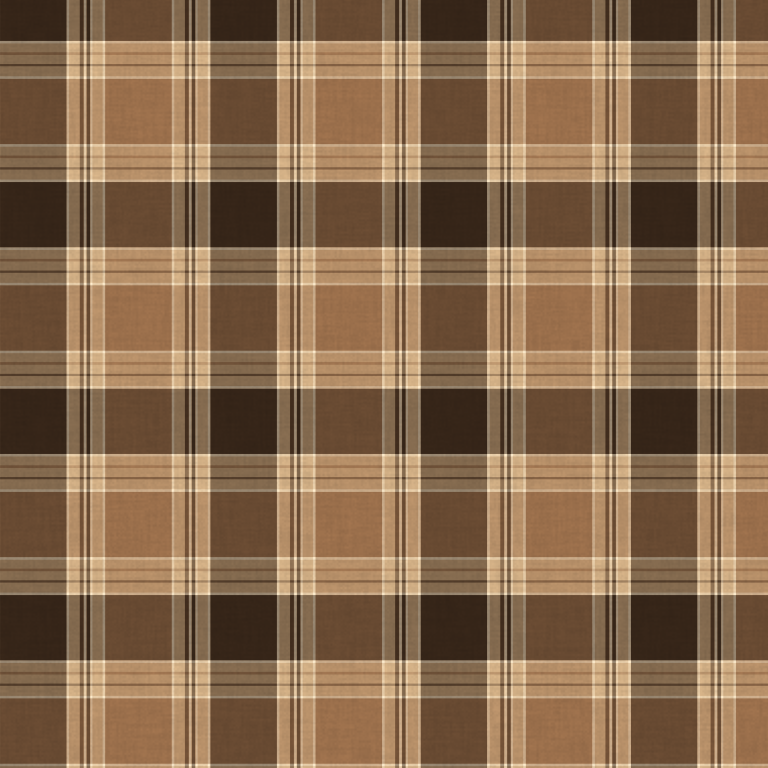
A three.js fragment shader for this pattern:

```glsl
// Brown and cream tartan cloth: dark and tan grounds alternate both ways,
// parted by cream-edged stripe groups. Each direction yields a yarn colour;
// the crossing yarns are averaged, then given a faint woven grain.
varying vec2 vUv;

const vec3 DARK = vec3(0.21, 0.145, 0.095);
const vec3 TAN = vec3(0.605, 0.435, 0.295);
const vec3 LIGHT = vec3(0.82, 0.685, 0.52);
const vec3 CREAM = vec3(0.97, 0.90, 0.78);
const vec3 UMBER = vec3(0.30, 0.205, 0.135);

const vec2 PERIOD = vec2(0.2738, 0.2689); // one full sett, across and down
const float ROW_SHIFT = 0.0319;           // part of the first row above the top
const float GROUP = 0.366;                // stripe group's share of a half sett
const float SOFT = 0.016;                 // edge softness in group widths

float hash(vec2 p) {
  return fract(sin(dot(p, vec2(127.1, 311.7))) * 43758.5453);
}

float noise(vec2 p) {
  vec2 i = floor(p);
  vec2 f = fract(p);
  f = f * f * (3.0 - 2.0 * f);
  return mix(mix(hash(i), hash(i + vec2(1.0, 0.0)), f.x),
             mix(hash(i + vec2(0.0, 1.0)), hash(i + 1.0), f.x), f.y);
}

float band(float u, float from, float to) {
  return smoothstep(from - SOFT, from + SOFT, u)
       * (1.0 - smoothstep(to - SOFT, to + SOFT, u));
}

vec3 ground(float index) {
  return mix(DARK, TAN, mod(index, 2.0));
}

// Index of the nearest stripe group, and the place within it from 0 to 1
vec2 groupAt(float setts) {
  float q = setts * 2.0 - 1.0 + GROUP * 0.5;
  float index = floor(q + 0.5);
  return vec2(index, (q - index) / GROUP + 0.5);
}

// Ground, light stripe and its two cream borders
vec3 baseYarn(vec2 g) {
  vec3 c = ground(g.x + step(0.5, g.y));
  c = mix(c, LIGHT, band(g.y, 0.0, 1.0));
  return mix(c, CREAM, band(g.y, 0.0, 0.065) + band(g.y, 0.935, 1.0));
}

// Upright yarns: paired dark lines around a cream one
vec3 warpYarn(vec2 g) {
  vec3 c = baseYarn(g);
  c = mix(c, UMBER, band(g.y, 0.34, 0.44));
  c = mix(c, CREAM, band(g.y, 0.45, 0.51));
  c = mix(c, DARK, band(g.y, 0.52, 0.61));
  return mix(c, CREAM, band(g.y, 0.62, 0.67));
}

// Level yarns: two thin brown lines
vec3 weftYarn(vec2 g) {
  vec3 c = baseYarn(g);
  c = mix(c, TAN, 0.8 * band(g.y, 0.30, 0.37));
  return mix(c, UMBER, 0.75 * band(g.y, 0.61, 0.67));
}

// Fine grain with faint streaks along both thread directions
float weave(vec2 p) {
  float grain = noise(p * 380.0) - 0.5;
  float streaks = noise(p * vec2(40.0, 320.0)) + noise(p * vec2(320.0, 40.0)) - 1.0;
  return 1.0 + 0.05 * grain + 0.045 * streaks;
}

void main() {
  vec2 setts = vec2(vUv.x, 1.0 - vUv.y + ROW_SHIFT) / PERIOD;
  vec3 warp = warpYarn(groupAt(setts.x));
  vec3 weft = weftYarn(groupAt(setts.y));
  vec3 cloth = mix(warp, weft, 0.5) * weave(vUv);
  gl_FragColor = vec4(clamp(cloth, 0.0, 1.0), 1.0);
}
```
